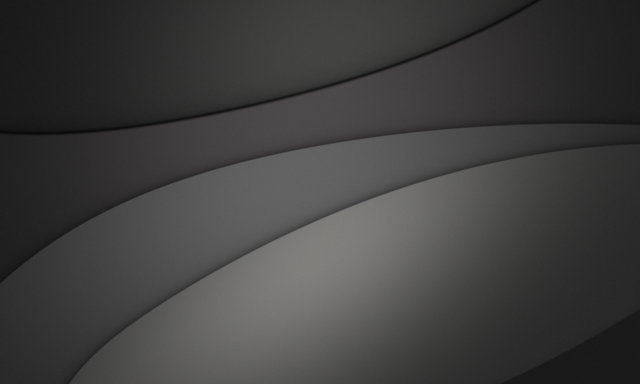
Give the GLSL for this background, as a Shadertoy shader.

```glsl
// Dark overlapping curved panels with soft diagonal glows and shadowed edges.

const float ASPECT = 1.67;

float hash(vec2 p) {
    vec3 q = fract(vec3(p.xyx) * 0.1031);
    q += dot(q, q.yzx + 33.33);
    return fract((q.x + q.y) * q.z);
}

// Heights of the panel edges, for x across the canvas from 0 to 1.
float upperEdge(float x) {
    float d = x - 0.06;
    return 0.652 + d * d * (0.95 - 1.15 * d + 0.85 * d * d);
}

float middleEdge(float x) {
    float d2 = (x - 0.9) * (x - 0.9);
    return 0.678 - 0.35 * d2 - 0.25 * d2 * d2 * d2;
}

float lowerEdge(float x) {
    float d = x - 1.05;
    return 0.627 - 0.655 * d * d - 0.045 * exp(-25.0 * (x - 0.108));
}

float cornerEdge(float x) {
    float d = max(x - 0.781, -0.5);
    return 0.74 * d + 0.7 * d * d;
}

// Elliptical falloff stretched along a unit axis.
float glow(vec2 p, vec2 center, vec2 axis, vec2 radius) {
    vec2 d = p - center;
    vec2 q = vec2(dot(d, axis), dot(d, vec2(axis.y, -axis.x))) / radius;
    return exp(-dot(q, q));
}

// Height above an edge turned into distance, in canvas heights.
float edgeDistance(float height) {
    float slope = length(vec2(dFdx(height), dFdy(height)));
    return height / max(slope * iResolution.y, 0.001);
}

// Shade what lies above the edge, then cover what lies below it.
vec3 layPanel(vec3 below, vec3 panel, float dist, float shade, float spread) {
    float shadow = shade * exp(-max(dist, 0.0) / spread);
    float pixel = 1.0 / iResolution.y;
    float cover = 1.0 - smoothstep(-pixel, pixel, dist);
    return mix(below * (1.0 - shadow), panel, cover);
}

void mainImage(out vec4 fragColor, in vec2 fragCoord) {
    vec2 uv = fragCoord / iResolution.xy;
    vec2 p = vec2(uv.x * ASPECT, uv.y);

    // Panel colours, each lit by its own glow.
    float topLight = glow(p, vec2(0.86, 0.85), vec2(0.96, 0.28), vec2(0.55, 0.45));
    float plumLight = glow(p, vec2(0.80, 0.69), vec2(0.954, 0.30), vec2(0.64, 0.50));
    float slateLight = glow(p, vec2(0.77, 0.53), vec2(0.903, 0.43), vec2(0.72, 0.50));
    float silverLight = glow(p, vec2(0.83, 0.34), vec2(0.8, 0.6), vec2(0.65, 0.31));

    vec3 top = vec3(0.088) + vec3(0.178, 0.178, 0.176) * topLight;
    vec3 plum = vec3(0.088) + vec3(0.215, 0.202, 0.207) * plumLight;
    vec3 slate = vec3(0.108) + vec3(0.280, 0.281, 0.280) * slateLight;
    vec3 silver = vec3(0.152) + vec3(0.350, 0.348, 0.338) * silverLight;
    vec3 corner = vec3(0.100);

    // Stack the panels from top to bottom.
    float upper = edgeDistance(uv.y - upperEdge(uv.x));
    float middle = edgeDistance(uv.y - middleEdge(uv.x));
    float lower = edgeDistance(uv.y - lowerEdge(uv.x));
    float bottom = edgeDistance(uv.y - cornerEdge(uv.x));

    vec3 color = layPanel(top, plum, upper, 0.35, 0.018);
    color *= 1.0 - 0.6 * exp(-pow(upper / 0.0045, 2.0));
    color = layPanel(color, slate, middle, 0.40, 0.012);
    color = layPanel(color, silver, lower, 0.40, 0.012);
    color = layPanel(color, corner, bottom, 0.10, 0.006);

    // Fine paper grain.
    color += 0.008 * (hash(floor(p * 300.0)) - 0.5);
    fragColor = vec4(color, 1.0);
}
```
